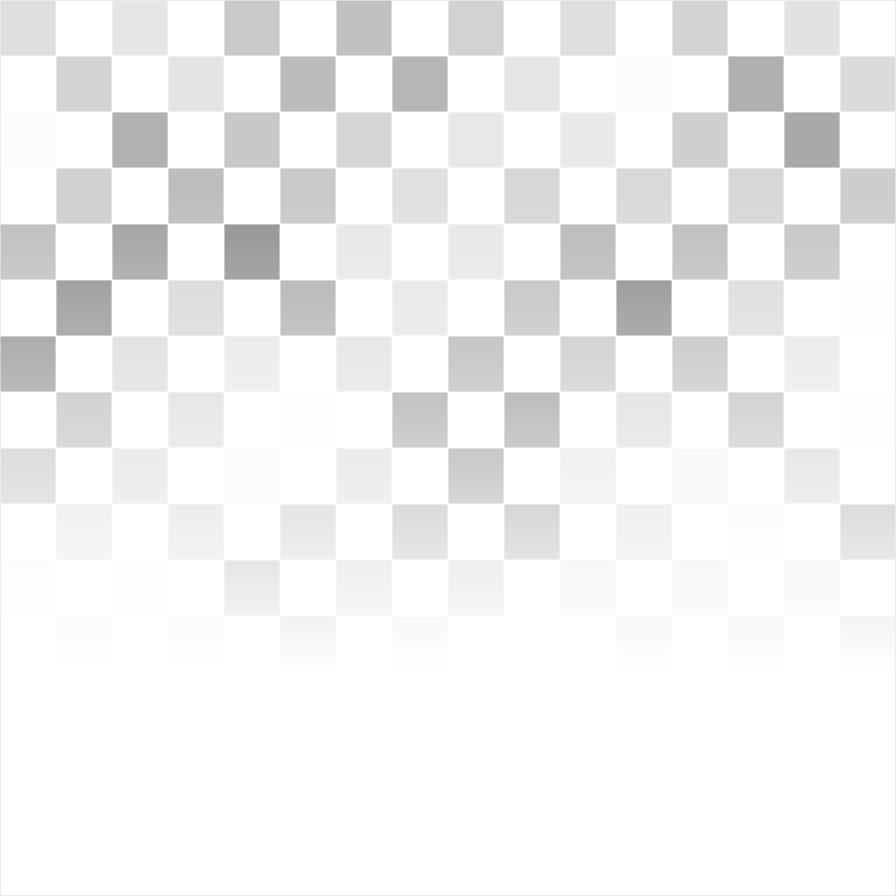
Write a three.js fragment shader that draws this background.

```glsl
// A white field with a checkerboard of grey squares that fades out downwards.
// Each square takes its tone from two crossing diagonal waves plus a hash;
// a vertical ramp dissolves the squares and a hairline frames the canvas.

#define GRID 16.0         // squares per side
#define BASE_INK 0.16     // mean darkness of a square
#define FALL_WAVE 0.095   // strength of bands along column + row
#define RISE_WAVE 0.06    // strength of bands along column - row
#define JITTER 0.08       // random spread of the tones
#define MID_GAIN 1.5      // extra ink in the rows below the top ones
#define FADE_LOW 0.25     // height where the squares vanish
#define FADE_HIGH 0.78    // height where they are full
#define EDGE 0.001        // softness of the square edges
#define FRAME_WIDTH 0.0015
#define FRAME_INK 0.07

const float TAU = 6.28319;

varying vec2 vUv;

float hash(vec2 p) {
  vec3 q = fract(vec3(p.xyx) * 0.1031);
  q += dot(q, q.yzx + 33.33);
  return fract((q.x + q.y) * q.z);
}

// Darkness of one square; rows count from the top
float cellInk(vec2 cell) {
  float falling = cos(TAU * (cell.x + cell.y - 6.0) / 10.0);
  float rising = cos(TAU * (cell.x - cell.y) / 6.0);
  float random = 2.0 * hash(cell + 3.0) - 1.0;
  float ink = BASE_INK + FALL_WAVE * falling + RISE_WAVE * rising + JITTER * random;
  float gain = mix(1.0, MID_GAIN, step(4.0, cell.y));
  return clamp(ink * gain, 0.01, 0.46);
}

// Soft square filling one grid cell
float squareMask(vec2 local) {
  vec2 d = abs(local - 0.5);
  return smoothstep(0.0, EDGE * GRID, 0.5 - max(d.x, d.y));
}

void main() {
  // Checkerboard cells, numbered from the upper left
  vec2 grid = vec2(vUv.x, 1.0 - vUv.y) * GRID;
  vec2 cell = min(floor(grid), GRID - 1.0);
  float checker = 1.0 - mod(cell.x + cell.y, 2.0);

  // Ink dissolves towards the lower part
  float fade = clamp((vUv.y - FADE_LOW) / (FADE_HIGH - FADE_LOW), 0.0, 1.0);
  float ink = checker * cellInk(cell) * squareMask(grid - cell) * fade;

  // Hairline frame
  vec2 border = min(vUv, 1.0 - vUv);
  float frame = 1.0 - smoothstep(0.5 * FRAME_WIDTH, FRAME_WIDTH, min(border.x, border.y));
  ink = max(ink, FRAME_INK * frame);

  gl_FragColor = vec4(vec3(1.0 - ink), 1.0);
}
```
